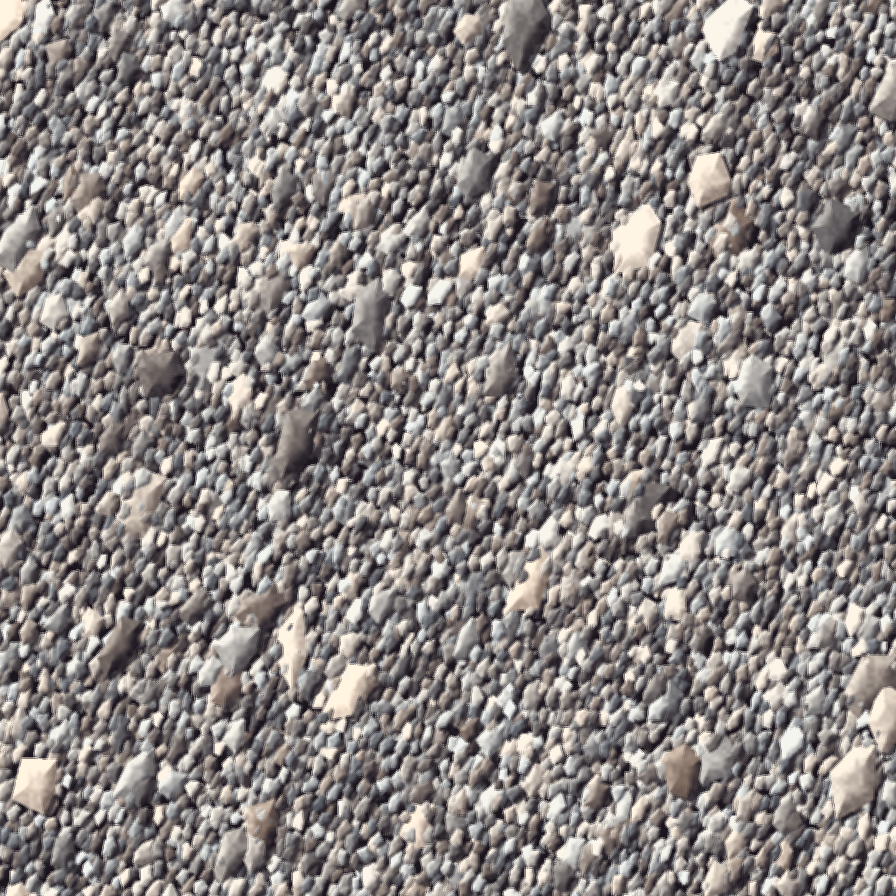
Give the GLSL for this texture, as a WebGL 2 fragment shader.

```glsl
#version 300 es
precision highp float;

uniform vec2 u_resolution;
out vec4 fragColor;

const float TAU = 6.2831853;
const float FINE_COUNT = 70.0;
const float MEDIUM_COUNT = 40.0;
const float LARGE_COUNT = 21.0;
const vec2 GRID_STRETCH = vec2(1.15, 0.84);
const float TILT = 0.38;
const float SPIN_RANGE = 1.3;
const vec2 TO_LIGHT = vec2(-0.8, 0.6);
const float SHADOW_LENGTH = 0.006;
const float SHADOW_DEPTH = 0.74;
const float BASE_TONE = 0.62;
const float TONE_RANGE = 0.6;
const float FACET_CONTRAST = 0.36;
const float SOFTNESS = 0.001;
const vec3 DARK = vec3(0.10, 0.075, 0.11);
const vec3 MIDDLE = vec3(0.46, 0.44, 0.44);
const vec3 LIGHT = vec3(0.98, 0.96, 0.92);
const vec3 TINT = vec3(0.07, 0.0, -0.055);

struct Grain {
    float height;
    float lit;
    float tone;
    float tint;
};

mat2 rotation(float a) {
    float c = cos(a), s = sin(a);
    return mat2(c, s, -s, c);
}

vec3 hash3(ivec2 cell, int seed) {
    uvec3 v = uvec3(ivec3(cell, seed)) * 1664525u + 1013904223u;
    v.x += v.y * v.z; v.y += v.z * v.x; v.z += v.x * v.y;
    v ^= v >> 16u;
    v.x += v.y * v.z; v.y += v.z * v.x; v.z += v.x * v.y;
    return vec3(v >> 8u) / 16777216.0;
}

float valueNoise(vec2 p) {
    ivec2 i = ivec2(floor(p));
    vec2 f = fract(p);
    f = f * f * (3.0 - 2.0 * f);
    float low = mix(hash3(i, 90).x, hash3(i + ivec2(1, 0), 90).x, f.x);
    float high = mix(hash3(i + ivec2(0, 1), 90).x, hash3(i + ivec2(1, 1), 90).x, f.x);
    return mix(low, high, f.y);
}

// Adds one grid of angular stones, keeping the highest surface
void addLayer(inout Grain top, vec2 uv, float count, float presence, float lift, float warmth, int seed) {
    vec2 p = rotation(TILT) * uv * count * GRID_STRETCH;
    ivec2 home = ivec2(floor(p));
    for (int k = 0; k < 9; k++) {
        ivec2 cell = home + ivec2(k % 3 - 1, k / 3 - 1);
        vec3 place = hash3(cell, seed);
        if (place.z > presence) continue;
        vec3 look = hash3(cell, seed + 1);
        vec3 form = hash3(cell, seed + 2);
        mat2 spin = rotation((form.x - 0.5) * SPIN_RANGE);
        float stretch = mix(1.0, 1.25, form.y);
        vec2 center = vec2(cell) + 0.5 + (place.xy - 0.5) * 0.8;
        vec2 q = spin * (p - center) * vec2(stretch, 1.0 / stretch);
        float radius = mix(0.45, 0.68, form.z);
        float d = length(q) - 1.2 * radius;
        if (d > 0.0) continue;

        // Irregular five-sided outline; the nearest side sets the facet
        vec2 lightDir = spin * rotation(TILT) * TO_LIGHT;
        float lit = dot(q / (length(q) + 0.01), lightDir);
        for (int i = 0; i < 5; i++) {
            float jitter = fract(look.y * 17.3 + form.x * 5.1 * float(i + 1));
            float angle = (float(i) + 0.7 * jitter + look.x) * TAU / 5.0;
            vec2 side = vec2(cos(angle), sin(angle));
            float sideDist = dot(q, side) - radius * mix(0.75, 1.0, fract(jitter * 7.7));
            if (sideDist > d) {
                d = sideDist;
                lit = dot(side, lightDir);
            }
        }
        float depth = -d / radius;
        float height = lift + 0.5 * look.z + 0.35 * min(depth, 0.6);
        if (d < 0.0 && height > top.height) {
            float slope = 1.0 - smoothstep(0.15, 0.75, depth);
            float tone = (look.x - 0.5) * TONE_RANGE + 0.15 * smoothstep(0.82, 1.0, look.x);
            top = Grain(height, lit * slope, tone, look.y - 0.5 + warmth);
        }
    }
}

Grain gravel(vec2 uv) {
    Grain top = Grain(-0.1, 0.0, -0.5, 0.0);
    addLayer(top, uv, FINE_COUNT, 1.0, 0.0, 0.0, 10);
    addLayer(top, uv, FINE_COUNT, 1.0, 0.35, 0.0, 20);
    addLayer(top, uv, MEDIUM_COUNT, 0.22, 0.45, 0.15, 30);
    addLayer(top, uv, LARGE_COUNT, 0.08, 0.55, 0.35, 40);
    return top;
}

vec3 shade(vec2 uv) {
    Grain g = gravel(uv);
    float blocker = gravel(uv + TO_LIGHT * SHADOW_LENGTH).height;
    float shadow = smoothstep(0.1, 0.35, blocker - g.height);
    float value = BASE_TONE + g.tone + FACET_CONTRAST * g.lit + 0.15 * (g.height - 0.65);
    value += 0.14 * (valueNoise(uv * 230.0) - 0.5) + 0.08 * (valueNoise(uv * 7.0) - 0.5);
    value = clamp(value * (1.0 - SHADOW_DEPTH * shadow), 0.0, 1.0);
    vec3 color = mix(DARK, MIDDLE, min(value * 2.0, 1.0));
    color = mix(color, LIGHT, max(value * 2.0 - 1.0, 0.0));
    return color + TINT * g.tint * smoothstep(0.05, 0.5, value);
}

void main() {
    vec2 uv = gl_FragCoord.xy / u_resolution.y;
    vec3 sum = vec3(0.0);
    for (int i = 0; i < 4; i++) {
        vec2 corner = vec2(i % 2, i / 2) * 2.0 - 1.0;
        sum += shade(uv + corner * SOFTNESS);
    }
    fragColor = vec4(sum / 4.0, 1.0);
}
```
